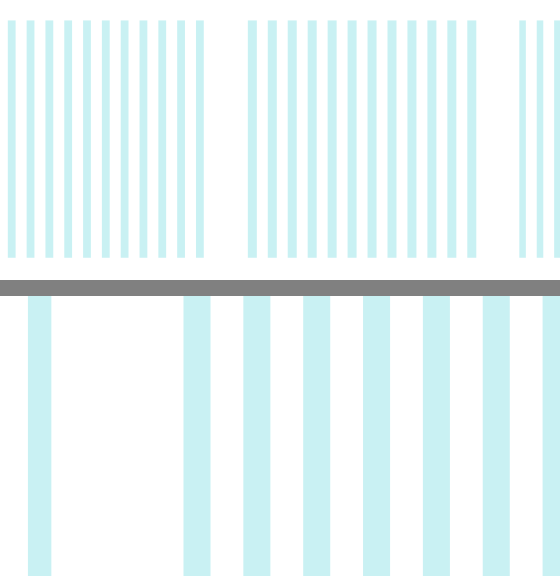
Top: the whole. Bottom: its middle third, enlarged.
Give the GLSL for this pattern, as a Shadertoy shader.

```glsl
// Pale aqua vertical bars on white, in three groups of differing pitch and width.
// Each group repeats one bar by rounding to the nearest bar index; all bars share
// the same top and bottom edges. Lengths are in units of the canvas height.

#define PAPER vec3(1.0)
#define BAR_COLOR vec3(0.79, 0.945, 0.953)
#define BAR_BOTTOM 0.0794
#define BAR_TOP 0.9271
// Group: left edge, pitch, bar width, number of bars
#define GROUP_LEFT vec4(0.0279, 0.0672, 0.0279, 11.0)
#define GROUP_MIDDLE vec4(0.8851, 0.07125, 0.0322, 12.0)
#define GROUP_RIGHT vec4(1.8547, 0.0622, 0.0234, 3.0)

// Coverage of the interval [low, high] by a pixel of the given size
float spanCoverage(float x, float low, float high, float pixel) {
    float covered = min(x + 0.5 * pixel, high) - max(x - 0.5 * pixel, low);
    return clamp(covered / pixel, 0.0, 1.0);
}

// Coverage of the nearest bar in a group
float barGroup(float x, vec4 group, float pixel) {
    float firstCenter = group.x + 0.5 * group.z;
    float index = clamp(round((x - firstCenter) / group.y), 0.0, group.w - 1.0);
    float left = group.x + index * group.y;
    return spanCoverage(x, left, left + group.z, pixel);
}

void mainImage(out vec4 fragColor, in vec2 fragCoord) {
    float pixel = 1.0 / iResolution.y;
    vec2 p = fragCoord * pixel;

    // Merge the groups, then trim to the shared height
    float bars = barGroup(p.x, GROUP_LEFT, pixel);
    bars = max(bars, barGroup(p.x, GROUP_MIDDLE, pixel));
    bars = max(bars, barGroup(p.x, GROUP_RIGHT, pixel));
    bars *= spanCoverage(p.y, BAR_BOTTOM, BAR_TOP, pixel);

    fragColor = vec4(mix(PAPER, BAR_COLOR, bars), 1.0);
}
```
